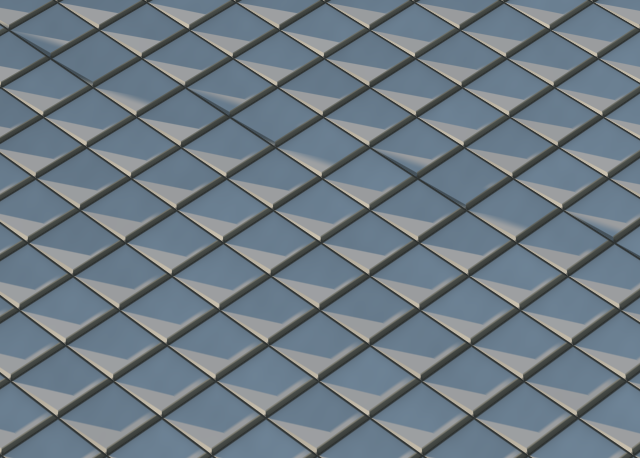
A WebGL 1 fragment shader for this texture:

```glsl
precision highp float;
// Facade of overlapping diamond metal panels in low sun, seen in slight perspective.
uniform vec2 u_resolution;

// Perspective lattice, in units of the canvas height (y measured downward)
const float CENTER_X = 0.808;      // column that stays vertical
const float PITCH_TOP = 0.1947;    // panel width at the top
const float PITCH_GROWTH = 0.0354; // added width per unit of height
const float ROW_ORIGIN = 5.0755;   // inverse pitch at row zero
const float ROW_STEP = 0.05584;    // change of inverse pitch per half row

// Panel parts, as fractions of a panel side
const float BAR_WIDTH = 0.108;
const float RIM_WIDTH = 0.022;
const float FLANGE_THIN = 0.016;
const float FLANGE_WIDE = 0.090;
const float GAP_WIDTH = 0.022;

// Long slanted shadow that falls across the facade
const float CAST_START = 0.086;
const float CAST_SLOPE = 0.333;
const float CAST_WIDTH = 0.038;

const vec3 PANEL = vec3(0.410, 0.490, 0.560);
const vec3 PANEL_DEEP = vec3(0.330, 0.385, 0.435);
const vec3 SUNLIT = vec3(0.620, 0.625, 0.630);
const vec3 FLANGE = vec3(0.790, 0.755, 0.685);
const vec3 FLANGE_SHADE = vec3(0.275, 0.325, 0.360);
const vec3 BAR = vec3(0.265, 0.282, 0.268);
const vec3 BAR_RIM = vec3(0.500, 0.495, 0.450);
const vec3 GAP = vec3(0.170, 0.185, 0.182);

float hash(vec2 p) {
  return fract(sin(dot(p, vec2(41.3, 289.1))) * 4375.85);
}

// Soft step: 0 below the edge, 1 above, blended over width w
float over(float edge, float x, float w) {
  return smoothstep(edge - w, edge + w, x);
}

// Faint streaks and clouding from layered sines
float clouding(vec2 p) {
  float s = sin(p.x * 23.0 + 2.0 * sin(p.y * 17.0));
  s += 0.6 * sin(p.y * 51.0 - p.x * 37.0 + 1.5 * sin(p.x * 29.0));
  return s + 0.4 * sin(p.x * 113.0 + p.y * 71.0);
}

// Lattice axes: x grows down-right, y grows down-left; panels are unit cells
vec2 latticeAt(vec2 p) {
  float pitch = PITCH_TOP + PITCH_GROWTH * p.y;
  float u = (p.x - CENTER_X) / pitch;
  float v = (ROW_ORIGIN - 1.0 / pitch) / ROW_STEP;
  return vec2(0.5 * v + u, 0.5 * v - u);
}

void main() {
  vec2 p = gl_FragCoord.xy / u_resolution.y;
  p.y = 1.0 - p.y;
  vec2 lattice = latticeAt(p);
  vec2 cell = floor(lattice);
  vec2 c = lattice - cell;
  vec2 rest = 1.0 - c;             // distance to the two lower sides
  float aa = 7.0 / u_resolution.y; // about one pixel in lattice units
  float vary = hash(cell) - 0.5;
  float vary2 = hash(cell + 17.0) - 0.5;

  // Sunlight blocked by the slanted shadow
  float castDist = abs(p.y - CAST_START - CAST_SLOPE * p.x);
  float sun = smoothstep(CAST_WIDTH * 0.55, CAST_WIDTH * 1.15, castDist);

  // Panel face, darker close to its upper sides
  vec3 color = PANEL * (1.0 + 0.05 * vary + 0.010 * clouding(p));
  color *= 0.97 + 0.05 * smoothstep(0.0, 0.9, p.x * 0.4 + p.y * 0.5);
  float recess = max(exp(-c.x * 16.0), 0.7 * exp(-c.y * 16.0));
  color = mix(color, PANEL_DEEP, 0.75 * recess);

  // Sunlit wedge and strip left outside the shadow of the upper sides
  vec2 tip = vec2(mix(0.88, 0.80, p.y) + 0.025 * vary2,
                  mix(0.53, 0.60, p.y) + 0.06 * vary);
  float wedge = over(1.0 - (1.0 - tip.y) * c.x / tip.x, c.y, aa + 0.006);
  float strip = over(tip.x, c.x, aa + 0.018);
  float stripEnd = mix(0.36, -0.12, p.y);
  strip *= smoothstep(stripEnd, stripEnd + 0.35, c.y);
  float lit = max(wedge, strip) * sun;
  color = mix(color, SUNLIT * (1.0 + 0.04 * vary2), lit * 0.95);

  // Lower-left flange, widening toward the bottom corner
  float flangeWidth = mix(FLANGE_THIN, FLANGE_WIDE, c.x) * (1.0 + 0.15 * vary2);
  vec3 flangeColor = mix(FLANGE_SHADE, FLANGE * (0.97 + 0.08 * vary), sun);
  flangeColor *= mix(0.88, 1.02, c.x);
  color = mix(color, flangeColor, 1.0 - over(flangeWidth, rest.y, aa));

  // Lower-right bar with a pale rim, mitred against the flange
  float miter = rest.y / FLANGE_WIDE - rest.x / BAR_WIDTH;
  float bar = 1.0 - over(BAR_WIDTH, rest.x, aa);
  bar *= over(0.0, miter, aa / BAR_WIDTH);
  float rim = over(BAR_WIDTH - RIM_WIDTH, rest.x, aa);
  vec3 barColor = BAR * (1.0 + 0.12 * vary) * mix(0.85, 1.12, rest.x / BAR_WIDTH);
  barColor = mix(barColor, BAR_RIM, rim * mix(0.55, 1.0, p.y) * mix(0.6, 1.0, sun));
  color = mix(color, barColor, bar);

  // Dark gaps under the neighbouring panels and the seam at the bottom corner
  float gap = 1.0 - over(GAP_WIDTH, min(c.x, c.y), aa);
  gap = max(gap, 1.0 - smoothstep(0.0, aa * 1.3, min(rest.x, rest.y)));
  float corner = 1.0 - smoothstep(0.03, 0.075, max(rest.x, rest.y));
  gap = max(gap, 0.75 * corner);
  color = mix(color, GAP, gap * 0.92);

  gl_FragColor = vec4(color, 1.0);
}
```
